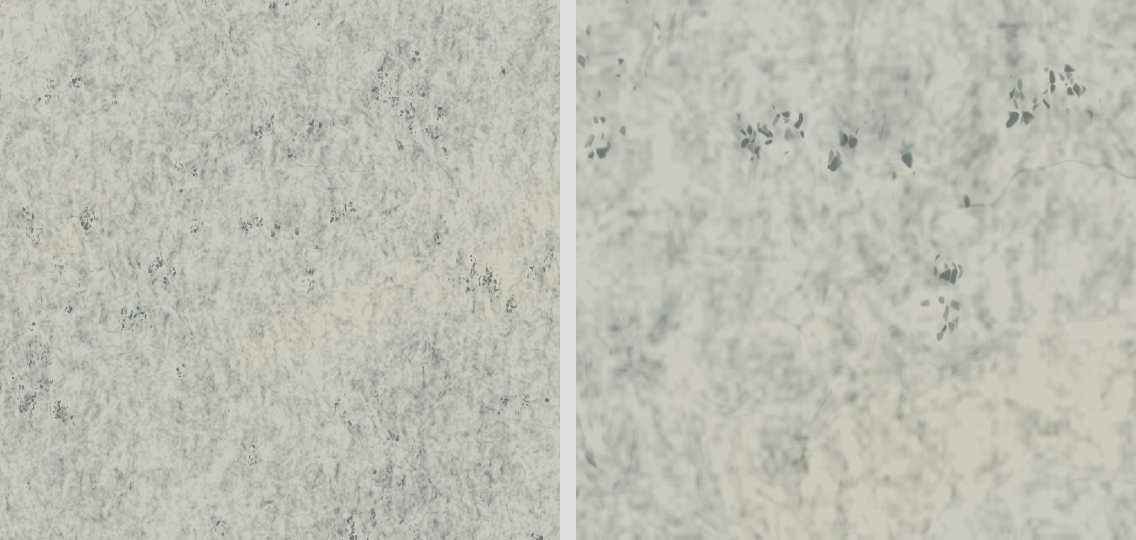
Left: the whole. Right: its middle third, enlarged.
Write a WebGL 2 fragment shader that draws this texture.

```glsl
#version 300 es
precision highp float;
// Pale grey-green marbled flooring: upright mottling, cream drifts, scattered dark flecks.

#define PATCH_AMOUNT 0.75
#define STREAK_AMOUNT 1.75
#define SWIRL_AMOUNT 1.6
#define GRAIN_AMOUNT 0.95
#define DASH_AMOUNT 1.5
#define CREAM_AMOUNT 0.6
#define FLECK_DENSITY 0.5
#define LIGHT vec3(0.780, 0.782, 0.748)
#define MID vec3(0.730, 0.735, 0.705)
#define GREY vec3(0.668, 0.682, 0.655)
#define SHADE vec3(0.575, 0.592, 0.568)
#define FLECK vec3(0.340, 0.385, 0.375)

uniform vec2 u_resolution;
out vec4 outColor;

// Integer hash giving two values in 0..1
vec2 hash2(vec2 cell) {
  uvec2 v = uvec2(ivec2(cell)) * 1664525u + 1013904223u;
  v.x += v.y * 1664525u;
  v.y += v.x * 1664525u;
  v ^= v >> 16u;
  v.x += v.y * 1664525u;
  v.y += v.x * 1664525u;
  v ^= v >> 16u;
  return vec2(v & 65535u) / 65535.0;
}

// Smooth lattice noise in -1..1
float noise(vec2 p) {
  vec2 i = floor(p), f = fract(p);
  f = f * f * (3.0 - 2.0 * f);
  float low = mix(hash2(i).x, hash2(i + vec2(1, 0)).x, f.x);
  float high = mix(hash2(i + vec2(0, 1)).x, hash2(i + vec2(1, 1)).x, f.x);
  return 2.0 * mix(low, high, f.y) - 1.0;
}

float layered(vec2 p) {
  float sum = 0.0, weight = 0.57;
  for (int k = 0; k < 3; k++) {
    sum += weight * noise(p);
    p = mat2(0.98, 0.2, -0.2, 0.98) * p * 2.03 + 17.3;
    weight *= 0.5;
  }
  return sum;
}

// Layered sines that bend the whole sheet
vec2 sineWarp(vec2 p) {
  vec2 bend = vec2(0.0);
  for (float k = 1.0; k < 4.0; k++)
    bend += sin(p.yx * vec2(11.0, 9.0) * k + p * 7.0 * k + vec2(1.7, 4.1) * k) / k;
  return bend;
}

// Cellular flecks; chance sets how many cells hold one
float flecks(vec2 p, float chance, float blur) {
  vec2 base = floor(p);
  float cover = 0.0;
  for (int y = -1; y <= 1; y++)
    for (int x = -1; x <= 1; x++) {
      vec2 cell = base + vec2(x, y);
      vec2 traits = hash2(cell + 311.0);
      float radius = mix(0.2, 0.62, traits.y);
      float dist = length(p - cell - hash2(cell));
      float disc = 1.0 - smoothstep(radius - blur, radius + blur, dist);
      cover = max(cover, disc * smoothstep(0.0, 0.06, chance - traits.x));
    }
  return cover;
}

vec3 toneRamp(float tone) {
  vec3 c = mix(LIGHT, MID, clamp((tone + 1.1) / 1.2, -0.2, 1.0));
  c = mix(c, GREY, clamp(tone - 0.1, 0.0, 1.0));
  return mix(c, SHADE, clamp(tone - 1.1, 0.0, 1.4));
}

void main() {
  vec2 p = gl_FragCoord.xy / u_resolution.y + 3.0;
  float pixel = 1.0 / u_resolution.y;
  vec2 q = p + 0.009 * sineWarp(p);
  vec2 curl = vec2(noise(q * 42.0), noise(q * 42.0 + 53.0));

  // Mottled ground
  float cloud = layered(q * vec2(8.5, 5.5));
  float streak = layered(q * vec2(105.0, 36.0) + 0.5 * curl);
  float swirl = layered(q * vec2(92.0, 112.0) + 1.6 * curl + 31.0);
  float grain = noise(p * vec2(240.0, 215.0));
  float tone = PATCH_AMOUNT * cloud + STREAK_AMOUNT * streak
             + SWIRL_AMOUNT * swirl + GRAIN_AMOUNT * grain - 0.2;

  // Short upright dashes in the greyer places
  float greyer = smoothstep(-0.25, 0.4, layered(q * vec2(17.0, 9.0) + 63.0) + 0.4 * cloud);
  float dash = smoothstep(0.2, 0.6, layered(p * vec2(150.0, 62.0) + 0.6 * curl + 12.0));
  tone += DASH_AMOUNT * dash * greyer;

  // Cream drifts rising to the right
  vec2 drift = mat2(0.92, -0.39, 0.39, 0.92) * q;
  float band = layered(drift * vec2(2.6, 7.0) + 0.12 * curl + 9.0);
  float cream = smoothstep(0.0, 0.5, band + 0.12 * swirl);
  tone -= 0.35 * cream;

  // Broken, wandering veins
  float line = abs(noise(drift * vec2(8.0, 15.0) + 0.3 * curl + 71.0) + 0.06 * swirl);
  float gate = smoothstep(0.1, 0.5, layered(q * 8.0 + 23.0));
  tone += 1.1 * gate * (1.0 - smoothstep(0.01, 0.08, line));

  vec3 color = toneRamp(tone);
  color = mix(color, color * vec3(1.025, 1.01, 0.955), CREAM_AMOUNT * cream);

  // Flecks gathered in small loose clusters
  float cluster = smoothstep(0.22, 0.75, layered(q * vec2(17.0, 12.0) + 41.0) + 0.3 * cloud);
  float clump = smoothstep(-0.3, 0.5, noise(p * vec2(75.0, 48.0) + 19.0));
  float chance = FLECK_DENSITY * cluster * clump;
  vec2 ragged = p + 0.0026 * vec2(noise(p * 170.0), noise(p * 170.0 + 87.0));
  vec2 coarse = vec2(185.0, 135.0), fine = vec2(270.0, 165.0);
  float dark = flecks(ragged * coarse, chance, 0.12 + pixel * 70.0);
  float faint = flecks(ragged * fine, 1.1 * chance + 0.008, 0.12 + pixel * 90.0);
  color = mix(color, FLECK, max(0.75 * dark, 0.45 * faint));

  outColor = vec4(color, 1.0);
}
```
